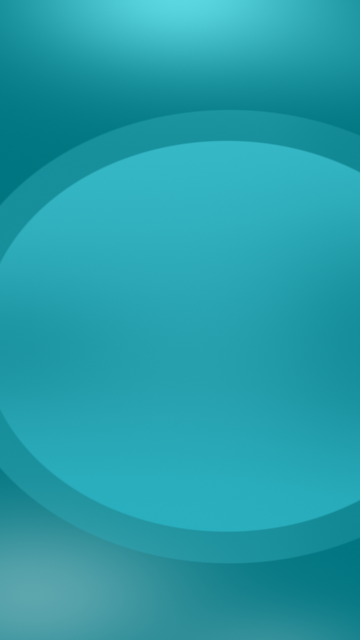
Give the GLSL for this background, as a WebGL 2 fragment shader.

```glsl
#version 300 es
precision highp float;

uniform vec2 u_resolution;
out vec4 outColor;

// Ellipses, in fractions of the canvas
const vec2 DISC_CENTER = vec2(0.630, 0.4746);
const vec2 DISC_RADII = vec2(0.679, 0.3053);
const vec2 RING_CENTER = vec2(0.638, 0.474);
const vec2 RING_RADII = vec2(0.782, 0.3542);

// Backdrop
const vec3 DEEP_TEAL = vec3(0.0, 0.462, 0.508);
const vec3 TOP_LIGHT = vec3(0.37, 0.86, 0.90);
const vec3 MIST = vec3(0.38, 0.66, 0.69);

// Ring and disc
const vec3 RING_TINT = vec3(0.18, 0.66, 0.71);
const float RING_OPACITY = 0.5;
const vec3 DISC_TOP = vec3(0.21, 0.72, 0.775);
const vec3 DISC_MIDDLE = vec3(0.16, 0.635, 0.69);
const vec3 DISC_BOTTOM = vec3(0.165, 0.685, 0.745);
const vec3 DISC_SHADE = vec3(0.06, 0.53, 0.58);

const float GRAIN = 0.004;

// Sine-free hash
float hash(vec2 p) {
    vec3 q = fract(p.xyx * 0.1031);
    q += dot(q, q.yzx + 33.33);
    return fract((q.x + q.y) * q.z);
}

// Soft elliptical light, 1 at its center
float glow(vec2 uv, vec2 center, vec2 radii) {
    vec2 d = (uv - center) / radii;
    return exp(-dot(d, d));
}

// Smooth-edged coverage of an ellipse
float ellipseMask(vec2 uv, vec2 center, vec2 radii) {
    float d = length((uv - center) / radii) - 1.0;
    float edge = fwidth(d);
    return 1.0 - smoothstep(-edge, edge, d);
}

vec3 backdrop(vec2 uv) {
    vec3 color = DEEP_TEAL;
    color = mix(color, TOP_LIGHT, 0.17 * glow(uv, vec2(1.0, 0.92), vec2(0.35, 0.08)));
    color = mix(color, TOP_LIGHT, 0.96 * glow(uv, vec2(0.5, 1.01), vec2(0.45, 0.125)));
    color = mix(color, MIST, 0.55 * glow(uv, vec2(0.75, -0.02), vec2(0.3, 0.07)));
    return mix(color, MIST, 0.95 * glow(uv, vec2(0.09, 0.07), vec2(0.45, 0.13)));
}

vec3 discColor(vec2 uv) {
    vec3 color = mix(DISC_BOTTOM, DISC_MIDDLE, smoothstep(0.2, 0.42, uv.y));
    color = mix(color, DISC_TOP, smoothstep(0.42, 0.79, uv.y));
    color = mix(color, DISC_SHADE, 0.5 * glow(uv, vec2(-0.02, 0.46), vec2(0.35, 0.1)));
    return mix(color, DISC_SHADE, 0.8 * glow(uv, vec2(1.06, 0.47), vec2(0.3, 0.18)));
}

void main() {
    vec2 uv = gl_FragCoord.xy / u_resolution;
    vec3 color = backdrop(uv);

    // Translucent ring, fainter toward the right
    float ringOpacity = RING_OPACITY * (1.0 - 0.3 * smoothstep(0.7, 1.0, uv.x));
    color = mix(color, RING_TINT, ringOpacity * ellipseMask(uv, RING_CENTER, RING_RADII));

    // Large disc
    color = mix(color, discColor(uv), ellipseMask(uv, DISC_CENTER, DISC_RADII));

    // Faint grain against banding
    color += GRAIN * (hash(gl_FragCoord.xy) - 0.5);
    outColor = vec4(color, 1.0);
}
```
